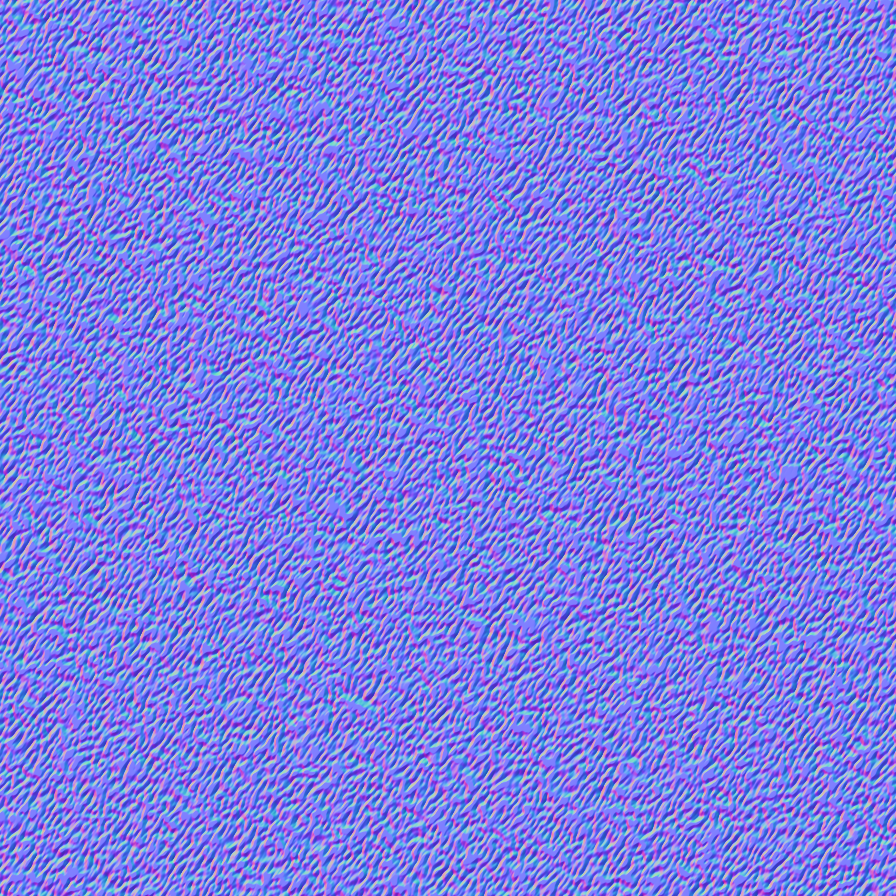
Reproduce this texture map procedurally as a WebGL 2 fragment shader.

```glsl
#version 300 es
precision highp float;
// Tangent-space normal map of fine diagonal wrinkles broken by small flat patches.

uniform vec2 u_resolution;
out vec4 fragColor;

// Random unit vector for a lattice cell.
vec2 cellGradient(vec2 cell) {
    uvec2 k = uvec2(ivec2(cell)) * uvec2(1597u, 3571u);
    uint h = (k.x ^ (k.y << 8)) * 747796u + k.y;
    h = (h ^ (h >> 15)) * 277803u;
    h = (h ^ (h >> 13)) * 668265u;
    h ^= h >> 16;
    float angle = 6.28319 * float(h & 65535u) / 65536.0;
    return vec2(cos(angle), sin(angle));
}

float gradientNoise(vec2 p) {
    vec2 cell = floor(p), f = p - cell;
    vec2 blend = f * f * f * (f * (f * 6.0 - 15.0) + 10.0);
    vec2 right = vec2(1, 0), up = vec2(0, 1);
    float a = dot(cellGradient(cell), f);
    float b = dot(cellGradient(cell + right), f - right);
    float c = dot(cellGradient(cell + up), f - up);
    float d = dot(cellGradient(cell + 1.0), f - 1.0);
    return mix(mix(a, b, blend.x), mix(c, d, blend.x), blend.y);
}

// Noise stretched along a direction; frequency is (along, across).
float wrinkles(vec2 p, float angle, vec2 frequency) {
    vec2 along = vec2(cos(angle), sin(angle));
    vec2 across = vec2(-along.y, along.x);
    return gradientNoise(vec2(dot(p, along), dot(p, across)) * frequency);
}

// Two crossing wrinkle layers, with the low ground softly levelled.
float rawHeight(vec2 p) {
    p += 0.004 * gradientNoise(p * 28.0 + 7.3);
    float relief = 0.72 * wrinkles(p, 0.82, vec2(88.0, 182.0))
                 + 0.72 * wrinkles(p + 3.1, 1.15, vec2(94.0, 192.0));
    float level = relief + 0.22 + 0.45 * gradientNoise(p * vec2(34.0, 42.0) + 19.7);
    return 0.5 * (level + sqrt(level * level + 0.002));
}

// Crests lean to the right, so that their right flanks are steeper.
float height(vec2 p) {
    return rawHeight(p - vec2(0.0018 * rawHeight(p), 0.0));
}

void main() {
    vec2 p = gl_FragCoord.xy / u_resolution.y;

    // Slope by central differences.
    vec2 e = vec2(0.0009, 0.0);
    vec2 slope = vec2(height(p + e.xy) - height(p - e.xy),
                      height(p + e.yx) - height(p - e.yx)) / (2.0 * e.x);

    // Encode the normal with the green axis pointing down, its tilt toned down.
    vec3 normal = normalize(vec3(vec2(-0.0088, 0.0088) * slope, 1.0));
    normal.xy *= 0.88;
    fragColor = vec4(0.5 + 0.5 * normal, 1.0);
}
```
